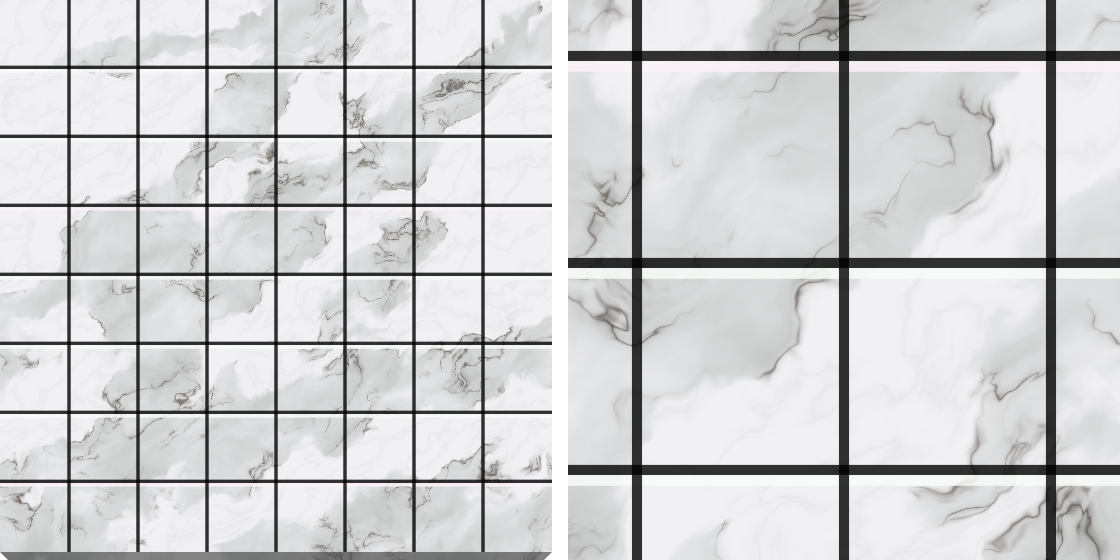
Left: the whole. Right: its middle third, enlarged.
A WebGL 1 fragment shader for this texture:

```glsl
precision highp float;
// Eight by eight polished marble tiles: one slab of white stone with grey diagonal
// drifts and brown veins (warped gradient noise) runs on beneath dark joints, each
// row having a bright upper bevel, above a shaded front edge with mitred corners.

uniform vec2 u_resolution;

const float TILES = 8.0;
const float JOINT = 0.049;        // joint width, in tiles
const float BEVEL = 0.052;        // bright bevel height, in tiles
const float JOINT_SHADE = 0.2;    // joints darken the stone, twice at crossings
const vec3 WHITE_STONE = vec3(0.945, 0.945, 0.953);
const vec3 GREY_STONE = vec3(0.80, 0.808, 0.808);
const vec3 SMOKE = vec3(0.60, 0.59, 0.58);
const vec3 VEIN_BROWN = vec3(0.32, 0.29, 0.26);
const vec3 BEVEL_WHITE = vec3(0.975, 0.985, 0.975);
const vec3 BEVEL_PINK = vec3(0.98, 0.95, 0.97);

vec2 gradient(vec2 cell) {
  float angle = 6.2832 * fract(sin(dot(cell, vec2(127.1, 311.7))) * 43758.5);
  return vec2(cos(angle), sin(angle));
}

float gradientNoise(vec2 p) {
  vec2 i = floor(p), f = fract(p);
  vec2 u = f * f * f * (f * (f * 6.0 - 15.0) + 10.0);
  vec2 e = vec2(0.0, 1.0);
  float a = dot(gradient(i), f);
  float b = dot(gradient(i + e.yx), f - e.yx);
  float c = dot(gradient(i + e.xy), f - e.xy);
  float d = dot(gradient(i + e.yy), f - e.yy);
  return mix(mix(a, b, u.x), mix(c, d, u.x), u.y);
}

float fbm(vec2 p) {
  float sum = 0.0, amp = 0.7;
  for (int i = 0; i < 5; i++) {
    sum += amp * gradientNoise(p);
    p = mat2(1.6, 1.2, -1.2, 1.6) * p + 7.3;
    amp *= 0.5;
  }
  return sum;
}

// Dark crest along the zero line of a field
float crest(float field, float width) {
  return exp(-abs(field) / width);
}

// 1 on the segment a-b, 0 at the given radius, negative beyond
float drift(vec2 p, vec2 a, vec2 b, float radius) {
  vec2 ab = b - a;
  float t = clamp(dot(p - a, ab) / dot(ab, ab), 0.0, 1.0);
  return 1.0 - length(p - a - ab * t) / radius;
}

// Broad layout of the grey drifts, in tiles from the top left
float driftLayout(vec2 p) {
  float d = drift(p, vec2(-0.2, 4.9), vec2(2.6, 3.2), 0.55);
  d = max(d, drift(p, vec2(2.6, 3.0), vec2(4.6, 0.1), 0.48));
  d = max(d, drift(p, vec2(2.0, 6.3), vec2(2.7, 3.4), 0.50));
  d = max(d, drift(p, vec2(3.2, 3.8), vec2(5.7, 2.3), 0.62));
  d = max(d, drift(p, vec2(5.4, 1.8), vec2(8.1, 0.5), 0.45));
  d = max(d, drift(p, vec2(-0.2, 7.7), vec2(3.6, 6.3), 0.75));
  d = max(d, drift(p, vec2(3.6, 6.1), vec2(8.1, 5.0), 0.45));
  d = max(d, drift(p, vec2(4.0, 8.0), vec2(8.1, 7.3), 0.60));
  d = max(d, drift(p, vec2(4.4, 5.0), vec2(6.0, 3.6), 0.42));
  d = max(d, drift(p, vec2(0.9, 0.95), vec2(4.0, 0.4), 0.18));
  return max(d, -1.2);
}

vec3 marble(vec2 p) {
  vec2 warp = vec2(fbm(p * 0.9 + 3.1), fbm(p * 0.9 + 17.7));
  vec2 w = p + 0.55 * warp;
  // Stretch the grain along the rising diagonal
  vec2 grain = vec2(dot(w, vec2(0.8, -0.6)) * 0.6, dot(w, vec2(0.6, 0.8)) * 1.3);
  float patches = fbm(p * 1.1 + 41.0);
  float body = 0.42 * driftLayout(w) + 0.85 * fbm(grain * 1.1 + 9.0);
  float grey = smoothstep(-0.08, 0.10, body);
  float cloud = fbm(grain * 1.7 + 23.0);
  float thread = fbm(grain * 1.5 + 0.5 * warp + 57.0);

  // Cloudy grey body and faint streaks in the white
  float tone = grey * clamp(0.66 + 0.9 * cloud, 0.15, 1.1);
  tone += 0.22 * crest(cloud, 0.05) * (1.0 - grey);
  vec3 stone = mix(WHITE_STONE, GREY_STONE, tone);

  // Smoky bands, fine threads, and dark rims around the white islands
  float vivid = smoothstep(-0.12, 0.32, patches);
  stone = mix(stone, SMOKE, 0.55 * grey * vivid * crest(thread, 0.07));
  float rim = crest(body, 0.016) * smoothstep(0.0, 0.3, patches + 0.5 * cloud);
  float fine = crest(thread, 0.013) * grey * vivid;
  return mix(stone, VEIN_BROWN, clamp(0.75 * fine + 0.7 * rim, 0.0, 0.9));
}

// Smooth-edged span from lo to hi
float span(float x, float lo, float hi, float soft) {
  return smoothstep(lo - soft, lo + soft, x) - smoothstep(hi - soft, hi + soft, x);
}

void main() {
  vec2 p = vec2(gl_FragCoord.x, u_resolution.y - gl_FragCoord.y) * TILES / u_resolution.x;
  float soft = 0.6 * TILES / u_resolution.x;
  vec3 color = marble(p);

  // Bevel under each horizontal joint, tinted pink on every fourth row
  float row = floor(p.y + 0.5);
  float inner = step(0.5, p.y) * step(p.y, TILES - 0.5);
  float pink = 1.0 - step(0.5, abs(mod(row, 4.0) - 3.0));
  float bevel = span(p.y - row, 0.0, BEVEL, soft) * inner;
  color = mix(color, mix(BEVEL_WHITE, BEVEL_PINK, pink), 0.85 * bevel);

  // Joints multiply, so crossings are darker
  float column = floor(p.x + 0.5);
  float upright = span(p.x - column, -0.5 * JOINT, 0.5 * JOINT, soft);
  upright *= step(0.5, p.x) * step(p.x, TILES - 0.5) * step(p.y, TILES);
  float level = span(p.y - row, -JOINT, 0.0, soft) * inner;
  color *= mix(1.0, JOINT_SHADE, upright) * mix(1.0, JOINT_SHADE, level);

  // Front edge in shade, cut at 45 degrees at both ends
  float depth = p.y - TILES;
  float front = smoothstep(-soft, soft, depth);
  float side = min(p.x, TILES - p.x);
  float cut = smoothstep(-soft, soft, depth - side) * front;
  color *= mix(1.0, 0.54, front);
  gl_FragColor = vec4(mix(color, vec3(1.0), cut), 1.0);
}
```
